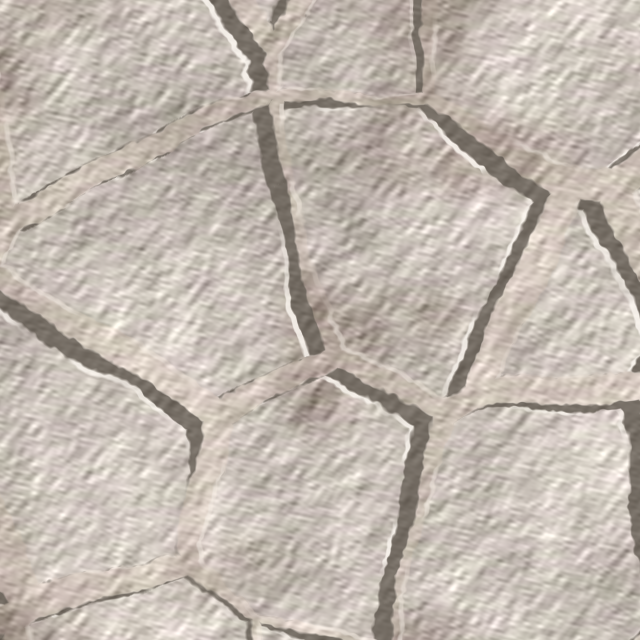
Reproduce this texture procedurally as a Shadertoy shader.

```glsl
// Pale dry-laid stone wall: weighted cellular noise gives the polygonal stones,
// raised mortar between them casts hard shadows to the lower left, and
// embossed noise gives the rough, slanted and streaky surface.

#define STONES 2.85                     // cells across the canvas
#define SIZE_SPREAD 0.55                // how unequal the stones are
#define SHADOW_LENGTH 0.031
#define EDGE 0.0024                     // softness of outlines
#define GRAIN 0.42                      // strength of the surface relief
#define LIGHT_DIR vec2(0.90, 0.44)      // towards the light
#define STONE_COLOR vec3(0.787, 0.754, 0.722)
#define MORTAR_COLOR vec3(0.812, 0.762, 0.715)
#define STAIN_COLOR vec3(0.590, 0.530, 0.490)
#define SHADOW_COLOR vec3(0.445, 0.415, 0.380)
#define GLINT_COLOR vec3(0.990, 0.970, 0.945)

vec3 hash3(vec2 p) {
    vec3 q = fract(p.xyx * vec3(0.1031, 0.1030, 0.0973));
    q += dot(q, q.yxz + 33.33);
    return fract((q.xxy + q.yzz) * q.zyx);
}

float noise(vec2 p) {
    vec2 cell = floor(p), f = fract(p);
    f = f * f * (3.0 - 2.0 * f);
    float low = mix(hash3(cell).x, hash3(cell + vec2(1, 0)).x, f.x);
    float high = mix(hash3(cell + vec2(0, 1)).x, hash3(cell + vec2(1, 1)).x, f.x);
    return mix(low, high, f.y);
}

// Seed of one stone: position relative to p in xy, size weight in z
vec3 stoneSeed(vec2 cell, vec2 p) {
    vec3 h = hash3(cell + 17.0);
    return vec3(cell + 0.08 + 0.84 * h.xy - p, SIZE_SPREAD * h.z);
}

// Distance to the nearest border between weighted cells
float borderDistance(vec2 p) {
    vec2 base = floor(p);
    vec3 nearest = vec3(0.0);
    float best = 1e5, border = 1e5;
    for (int k = 0; k < 25; k++) {
        vec3 s = stoneSeed(base + vec2(k % 5 - 2, k / 5 - 2), p);
        float d = dot(s.xy, s.xy) - s.z;
        if (d < best) { best = d; nearest = s; }
    }
    for (int k = 0; k < 25; k++) {
        vec3 s = stoneSeed(base + vec2(k % 5 - 2, k / 5 - 2), p);
        float apart = length(s.xy - nearest.xy);
        if (apart > 0.001)
            border = min(border, (dot(s.xy, s.xy) - s.z - best) / (2.0 * apart));
    }
    return border;
}

// Coverage of the mortar, with bowed and chipped outlines
float mortar(vec2 p) {
    vec2 bow = 0.009 * sin(p.yx * vec2(11.0, 9.0) + vec2(0.5, 2.0))
             + 0.003 * sin(p.yx * vec2(29.0, 33.0) + p * 8.0);
    float chip = 0.007 * (noise(p * 60.0) - 0.5) + 0.004 * (noise(p * 130.0) - 0.5);
    float width = 0.018 + 0.006 * sin(p.x * 7.0 + 1.0) + 0.006 * sin(p.y * 9.0 - p.x * 4.0);
    float gap = borderDistance((p + bow) * STONES + 4.0) / STONES - width + chip;
    return 1.0 - smoothstep(-EDGE, EDGE, gap);
}

// Height of the rough surface: lumps slanting up to the right, under fine grit
float surface(vec2 p) {
    vec2 slanted = mat2(0.64, -0.77, 0.77, 0.64) * p;
    return 0.55 * noise(slanted * vec2(22.0, 48.0))
         + 0.45 * noise(slanted * vec2(52.0, 105.0) + 7.0)
         + 0.27 * noise((p + vec2(0.0, 0.2 * p.x)) * vec2(95.0, 200.0));
}

void mainImage(out vec4 fragColor, in vec2 fragCoord) {
    vec2 p = fragCoord / iResolution.y;

    // Mortar, and the shadow it throws over a varying length
    float joint = mortar(p);
    float relief = smoothstep(0.10, 0.45, noise(p * 5.0 + 3.0));
    float reach = SHADOW_LENGTH * relief * (0.75 + 0.5 * noise(p * 9.0));
    float shadow = 0.0;
    for (int i = 1; i <= 4; i++)
        shadow = max(shadow, mortar(p + LIGHT_DIR * reach * float(i) / 4.0));
    shadow *= (1.0 - joint) * smoothstep(0.002, 0.008, reach);

    // Base colours with broad clouds and brownish stains, also along the joints
    float cloud = noise(p * 4.0 + 11.0) + 0.6 * noise(p * 11.0) - 0.8;
    float stain = smoothstep(0.50, 0.95, noise(p * vec2(6.0, 8.0) + 29.0));
    stain *= 0.4 + 1.0 * noise(p * 24.0 + 3.0);
    vec3 color = mix(STONE_COLOR, MORTAR_COLOR, 0.75 * joint);
    color = mix(color, STAIN_COLOR, 0.55 * stain);
    color += 0.130 * cloud;

    // Embossed grain across the slant, and a faint green to violet tint
    vec2 across = vec2(-0.55, 0.83);
    float bump = surface(p) - surface(p + across * 0.0065);
    float dents = noise(p * vec2(19.0, 15.0)) - noise(p * vec2(19.0, 15.0) + vec2(0.3, 0.2));
    color += GRAIN * bump * mix(1.0, 0.85, joint) + 0.11 * dents;
    float tint = noise(p * vec2(22.0, 75.0) + 5.0) - 0.5;
    color += tint * vec3(-0.016, 0.014, -0.022);

    // Broken lit lip of the mortar, and bright chips beside the shadow
    float patchy = noise(p * 13.0 + 41.0);
    float lip = joint * (1.0 - mortar(p + LIGHT_DIR * 0.008));
    float rim = mortar(p + LIGHT_DIR * (reach + 0.009)) * (1.0 - joint) * (1.0 - shadow);
    float chips = smoothstep(0.38, 0.58, patchy) * relief;
    color = mix(color, GLINT_COLOR, 0.45 * lip * smoothstep(0.7, 0.3, patchy) * 0.9);
    color = mix(color, GLINT_COLOR, 0.85 * rim * chips);

    // Shadow keeps a trace of the grain
    color = mix(color, SHADOW_COLOR + 0.15 * bump, 0.96 * shadow);
    fragColor = vec4(clamp(color, 0.0, 1.0), 1.0);
}
```
